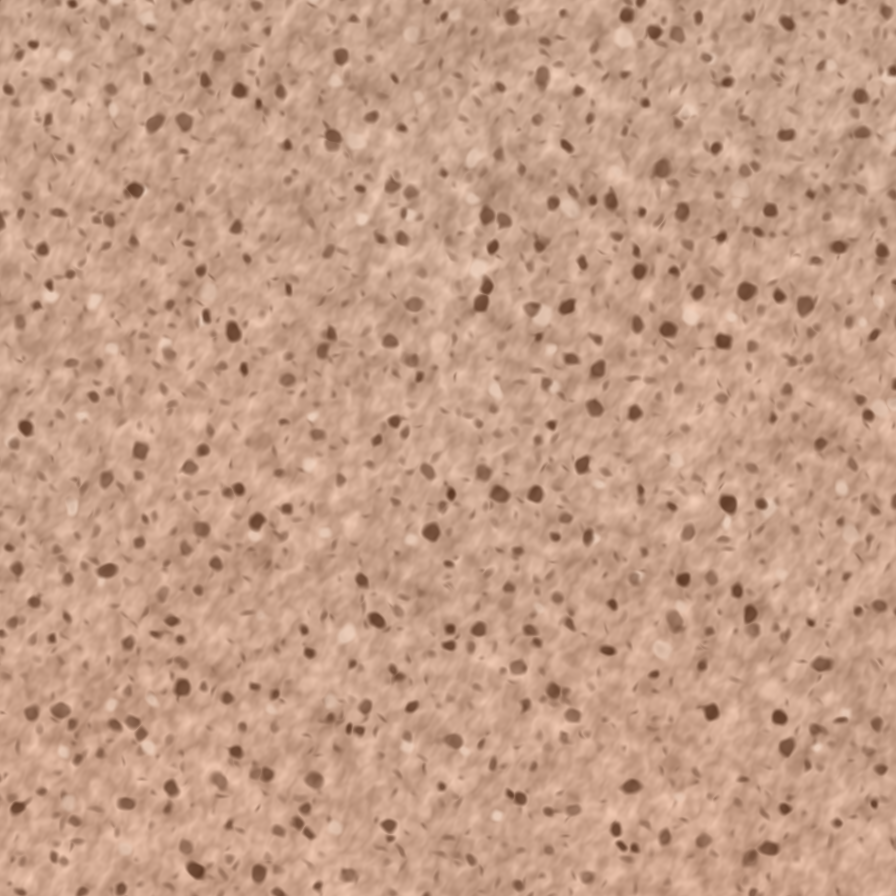
This texture is drawn by a Shadertoy shader. Its source:

```glsl
// Speckled pinkish-tan composite stone with dark and pale mineral chips.
#define BASE_COLOR vec3(0.790, 0.640, 0.550)
#define DARK_COLOR vec3(0.380, 0.235, 0.155)
#define PALE_COLOR vec3(0.940, 0.830, 0.755)
#define WARM_TINT vec3(0.015, -0.003, -0.008)
#define MOTTLE 0.185
#define CLOUDING 0.050
#define EDGE_SOFTNESS 0.0034
#define DARK_CELLS 27.0
#define FINE_CELLS 46.0
#define PALE_CELLS 14.0

// Integer hash: three independent values in 0..1 per cell.
vec3 hash3(vec2 cell, float seed) {
    uvec3 v = uvec3(ivec3(cell.x, cell.y, seed) + 4096);
    v = v * 1664525u + 1013904223u;
    v.x += v.y * v.z; v.y += v.z * v.x; v.z += v.x * v.y;
    v ^= v >> 16u;
    v.x += v.y * v.z; v.y += v.z * v.x; v.z += v.x * v.y;
    return vec3(v >> 8u) / 16777216.0;
}

float gradientDot(vec2 cell, vec2 offset, float seed) {
    float angle = 6.28318 * hash3(cell, seed).x;
    return dot(vec2(cos(angle), sin(angle)), offset);
}

float gradientNoise(vec2 p, float seed) {
    vec2 i = floor(p), f = fract(p);
    vec2 w = f * f * f * (f * (f * 6.0 - 15.0) + 10.0);
    vec2 e = vec2(1.0, 0.0);
    float low = mix(gradientDot(i, f, seed), gradientDot(i + e.xy, f - e.xy, seed), w.x);
    float high = mix(gradientDot(i + e.yx, f - e.yx, seed), gradientDot(i + e.xx, f - e.xx, seed), w.x);
    return mix(low, high, w.y);
}

// Coverage of soft, rounded, randomly turned chips; density is the share of filled cells.
float chips(vec2 uv, float cells, float density, vec2 radiusRange, float maxStretch, float seed) {
    float soft = max(EDGE_SOFTNESS, 0.7 / iResolution.y);
    vec2 home = floor(uv * cells);
    float coverage = 0.0;
    for (int y = -1; y <= 1; y++)
    for (int x = -1; x <= 1; x++) {
        vec2 cell = home + vec2(x, y);
        vec3 place = hash3(cell, seed);
        vec3 form = hash3(cell, seed + 1.0);
        if (place.z > density) continue;
        vec2 d = uv - (cell + place.xy) / cells;
        // Long axes lean toward the steep, left-rising diagonal.
        float angle = 2.0 + 2.6 * (form.x - 0.5);
        d = mat2(cos(angle), -sin(angle), sin(angle), cos(angle)) * d;
        float stretch = mix(1.0, maxStretch, form.y);
        d *= vec2(1.0 / stretch, stretch);
        float radius = mix(radiusRange.x, radiusRange.y, form.z * form.z);
        float strength = mix(0.5, 1.0, fract(form.x * 7.0 + form.z));
        float shape = 1.0 - smoothstep(-soft, soft, length(d) - radius);
        coverage = max(coverage, shape * strength);
    }
    return coverage;
}

void mainImage(out vec4 fragColor, in vec2 fragCoord) {
    vec2 uv = fragCoord / iResolution.y;

    // Gentle warp keeps chip outlines and grain uneven.
    vec2 warp = vec2(gradientNoise(uv * 80.0, 1.0), gradientNoise(uv * 80.0, 2.0));
    vec2 p = uv + 0.0032 * warp;

    // Granular matrix, sheared along the diagonal, with broad warm and cool clouds.
    vec2 g = mat2(0.88, 0.36, -0.48, 0.80) * p;
    float grain = 0.60 * gradientNoise(g * 33.0, 3.0)
                + 0.65 * gradientNoise(g * vec2(72.0, 58.0), 4.0)
                + 0.42 * gradientNoise(g * vec2(135.0, 105.0), 7.0);
    float cloud = gradientNoise(uv * 7.0, 5.0) + 0.8 * gradientNoise(uv * 15.0, 8.0);
    float warmth = 0.5 - uv.y + 0.7 * gradientNoise(uv * 3.0, 6.0);
    vec3 color = BASE_COLOR + MOTTLE * grain + CLOUDING * cloud + WARM_TINT * warmth;

    // Faint fine flecks, pale chips, then bold dark chips.
    float fine = chips(p, FINE_CELLS, 0.56, vec2(0.0022, 0.0052), 1.55, 10.0);
    float pale = chips(p, PALE_CELLS, 0.42, vec2(0.0055, 0.0115), 1.25, 20.0);
    float dark = chips(p, DARK_CELLS, 0.50, vec2(0.0046, 0.0100), 1.25, 30.0);
    color = mix(color, DARK_COLOR, 0.50 * fine);
    color = mix(color, PALE_COLOR, 0.85 * pale);
    color = mix(color, DARK_COLOR + 0.08 * grain, 0.92 * dark);

    fragColor = vec4(clamp(color, 0.0, 1.0), 1.0);
}
```
